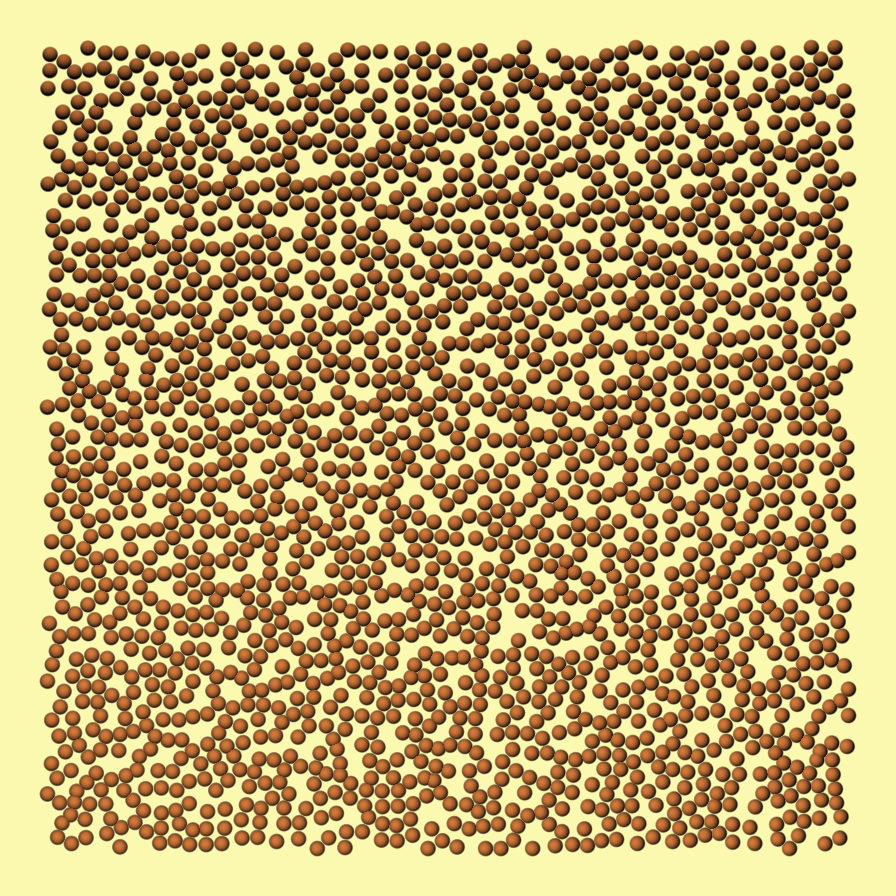
A Shadertoy shader for this pattern:

```glsl
// Draws a square field of loosely packed, shaded copper beads on cream.

const vec3  CREAM      = vec3(0.985, 0.975, 0.69);
const vec3  COPPER     = vec3(0.83, 0.475, 0.23);
const float BOX_MIN    = 0.053;   // lower edge of the field of bead centres
const float BOX_SIZE   = 0.894;
const float CELLS      = 47.0;    // beads along each side
const float RADIUS     = 0.0084;  // bead radius in canvas units
const float SOFTNESS   = 0.0012;  // half width of the bead edge
const float JITTER     = 1.15;    // scatter of the beads, in cells
const float SPACING    = 0.92;    // wanted distance of neighbours, in cells
const float PUSH       = 0.52;    // share of an overlap undone per step
const float AMBIENT    = 0.04;
const vec3  LIGHT      = vec3(-0.22, 0.45, 0.85);
const vec2  LIGHT_TURN = vec2(-0.35, 0.75); // change of light across the canvas
const float TOP_DIMMING = 0.16;

const int   STEPS = 3;            // relaxation steps
const int   REACH = STEPS + 1;    // cells looked at on each side
const int   WIDTH = 2 * REACH + 1;
const float FAR   = -100.0;       // parking place for cells off the field

vec2 hash22(vec2 p) {
    vec3 q = fract(p.xyx * vec3(0.1031, 0.1030, 0.0973));
    q += dot(q, q.yzx + 33.33);
    return fract((q.xx + q.yz) * q.zy);
}

// Scattered starting position of the bead that belongs to a cell
vec2 seedPosition(vec2 cell) {
    if (any(lessThan(cell, vec2(0.0))) || any(greaterThanEqual(cell, vec2(CELLS))))
        return vec2(FAR);
    vec2 offset = JITTER * (hash22(cell + 17.0) - 0.5);
    return clamp(cell + 0.5 + offset, 0.0, CELLS);
}

// Nearest bead centre, after overlapping neighbours have pushed each other apart
vec2 nearestBead(vec2 p) {
    vec4 beads[WIDTH * WIDTH];    // xy: current position, zw: next position
    vec2 home = floor(p);

    for (int y = 0; y < WIDTH; y++)
    for (int x = 0; x < WIDTH; x++)
        beads[y * WIDTH + x] = seedPosition(home + vec2(x - REACH, y - REACH)).xyxy;

    // The window shrinks each step, so all pixels agree on the result
    for (int s = 1; s <= STEPS; s++) {
        for (int y = s; y < WIDTH - s; y++)
        for (int x = s; x < WIDTH - s; x++) {
            int self = y * WIDTH + x;
            vec2 centre = beads[self].xy;
            if (centre.x < 0.5 * FAR) continue;
            vec2 shift = vec2(0.0);
            for (int j = -1; j <= 1; j++)
            for (int i = -1; i <= 1; i++) {
                if (i == 0 && j == 0) continue;
                vec2 away = centre - beads[self + j * WIDTH + i].xy;
                float gap = max(length(away), 0.001);
                shift += away / gap * max(SPACING - gap, 0.0);
            }
            beads[self].zw = clamp(centre + PUSH * shift, 0.0, CELLS);
        }
        for (int k = 0; k < WIDTH * WIDTH; k++) beads[k].xy = beads[k].zw;
    }

    vec2 nearest = vec2(FAR);
    for (int j = -1; j <= 1; j++)
    for (int i = -1; i <= 1; i++) {
        vec2 centre = beads[(REACH + j) * WIDTH + REACH + i].xy;
        if (distance(p, centre) < distance(p, nearest)) nearest = centre;
    }
    return nearest;
}

// Diffuse sphere; the light direction turns slowly over the canvas
vec3 shadeBead(vec2 offset, vec2 uv) {
    vec2 slope = offset / RADIUS;
    slope /= max(length(slope), 1.0);
    vec3 normal = vec3(slope, sqrt(max(1.0 - dot(slope, slope), 0.0)));
    vec3 light = normalize(LIGHT + vec3(LIGHT_TURN * (uv - 0.5), 0.0));
    float diffuse = max(dot(normal, light), 0.0);
    float dimming = 1.0 - TOP_DIMMING * smoothstep(0.3, 1.0, uv.y);
    return COPPER * (AMBIENT + (1.0 - AMBIENT) * diffuse) * dimming;
}

void mainImage(out vec4 fragColor, in vec2 fragCoord) {
    vec2 uv = (fragCoord - 0.5 * iResolution.xy) / min(iResolution.x, iResolution.y) + 0.5;
    vec3 color = CREAM;

    // Only the field and a bead's width around it need the search
    vec2 outside = abs(uv - BOX_MIN - 0.5 * BOX_SIZE) - 0.5 * BOX_SIZE;
    if (max(outside.x, outside.y) < RADIUS + SOFTNESS) {
        float cellSize = BOX_SIZE / CELLS;
        vec2 p = (uv - BOX_MIN) / cellSize;
        vec2 offset = (p - nearestBead(p)) * cellSize;
        float cover = 1.0 - smoothstep(RADIUS - SOFTNESS, RADIUS + SOFTNESS, length(offset));
        color = mix(color, shadeBead(offset, uv), cover);
    }
    fragColor = vec4(color, 1.0);
}
```
